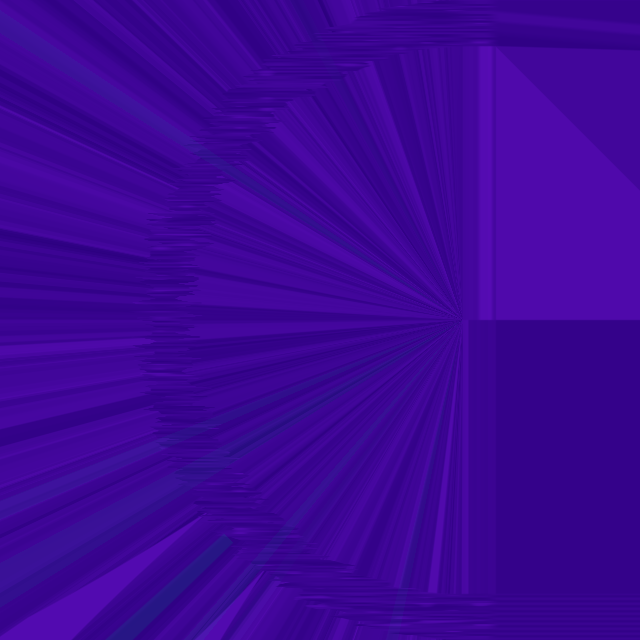
Give the GLSL for this background, as a Shadertoy shader.

```glsl
float hash(float n) { return fract(sin(n * 127.1) * 43758.5453); }

float hash2(vec2 p) { return fract(sin(dot(p, vec2(127.1, 311.7))) * 43758.5453); }

float noise(vec2 p) {
    vec2 i = floor(p), f = fract(p);
    f = f * f * (3.0 - 2.0 * f);
    return mix(mix(hash2(i), hash2(i + vec2(1, 0)), f.x),
               mix(hash2(i + vec2(0, 1)), hash2(i + 1.0), f.x), f.y);
}

// Flat random cells whose borders blend over a given width
float cells(float x, float blend) {
    float i = floor(x);
    float w = clamp(blend, 0.08, 1.0);
    return mix(hash(i), hash(i + 1.0), smoothstep(1.0 - w, 1.0, x - i));
}

// Soft-edged bar around a centre
float bar(float x, float centre, float halfWidth, float soft) {
    return 1.0 - smoothstep(halfWidth - soft, halfWidth + soft, abs(x - centre));
}

// Fan of rays with uneven widths, stacked from three scales
float rays(float a, float px, float seed) {
    float warped = a + 0.02 * sin(a * 23.0 + seed) + 0.008 * sin(a * 71.0);
    float t = 0.0;
    float freq = 19.0, amp = 0.34;
    for (int i = 0; i < 3; i++) {
        t += amp * (cells(warped * freq + seed, px * freq * 1.5) - 0.5);
        freq *= 2.3;
        amp *= 0.85;
        seed += 37.0;
    }
    return 0.38 + t;
}

float innerFan(float a, float px) {
    float t = rays(a, px, 11.0) + 0.04 * sin(a * 2.0);
    t = mix(t, 0.75, 0.8 * bar(a, 0.805, 0.025, px));
    t = mix(t, 0.08, 0.8 * bar(a, 0.69, 0.009, px));
    t = mix(t, 0.62, 0.8 * bar(a, 0.09, 0.03, px));
    t = mix(t, 0.18, 0.8 * bar(a, 0.02, 0.02, px));
    t = mix(t, 0.62, 0.8 * bar(a, -0.045, 0.03, px));
    t = mix(t, 0.10, 0.7 * bar(a, -0.13, 0.012, px));
    t = mix(t, 0.70, 0.7 * bar(a, -1.07, 0.015, px));
    t = mix(t, 0.75, 0.8 * bar(a, -1.33, 0.013, px));
    return mix(t, 0.88, 0.9 * bar(a, -1.46, 0.016, px));
}

float outerFan(float a, float r, float px) {
    float t = rays(a, px, 203.0);
    float spread = clamp((r - 0.49) * 3.0, 0.0, 1.0);
    t = mix(t, 0.65, 0.6 * bar(a, 0.53, 0.025, px));
    t = mix(t, 0.60, 0.6 * bar(a, 0.06, 0.011, px));
    t = mix(t, 0.85, 0.8 * bar(a, -0.066, 0.010, px));
    t = mix(t, 0.08, 0.8 * bar(a, -0.25, 0.018, px));
    t = mix(t, 0.90, bar(a, -0.645, 0.045 * spread, px));
    return mix(t, 0.88, bar(a, -0.90, 0.055 * spread, px));
}

// Upright stripes next to the hub, then flat panels
float panels(vec2 uv, float x, float px) {
    float upper = smoothstep(-px, px, uv.y - 0.5);
    float fine = 0.12 * (cells(x * 170.0, 0.5) - 0.5);
    float high = 0.58 + fine + 0.40 * bar(x, 0.036, 0.010, 0.004);
    float low = 0.36 + fine + 0.35 * bar(x, 0.004, 0.005, px);
    float strip = mix(low, high, upper);
    float lit = mix(0.82, 0.52, smoothstep(-px, px, uv.x + uv.y - 1.702));
    float flatPanel = mix(0.20, lit, upper);
    return mix(strip, flatPanel, smoothstep(-px, px, x - 0.052));
}

// Band of short horizontal strands, calm on the right
float strands(vec2 uv, float x) {
    float n = noise(vec2(uv.x * 16.0, uv.y * 384.0));
    float spark = noise(vec2(uv.x * 24.0 + 9.0, uv.y * 300.0 + 50.0));
    float t = 0.05 + 0.48 * n + 0.40 * smoothstep(0.7, 1.0, spark);
    float depth = 1.0 - uv.y - 0.09 * (x - 0.052);
    float top = 0.24 + 0.26 * bar(depth, 0.026, 0.008, 0.004)
              - 0.14 * smoothstep(0.045, 0.060, depth);
    float bottom = 0.25 + 0.10 * sin(uv.y * 804.0);
    return mix(t, uv.y > 0.5 ? top : bottom, smoothstep(0.035, 0.06, x));
}

void mainImage(out vec4 fragColor, in vec2 fragCoord) {
    vec2 uv = fragCoord / iResolution.xy;
    float px = 1.0 / min(iResolution.x, iResolution.y);
    vec2 p = uv - vec2(0.723, 0.5);
    float a = atan(p.y, max(-p.x, 0.0001));
    float r = length(vec2(min(p.x, 0.0), p.y));
    float rayPx = px / max(r, 0.004);

    // Fans and panels
    float inside = mix(innerFan(a, rayPx), panels(uv, p.x, px), smoothstep(-px, px, p.x));
    float outside = outerFan(a, r, rayPx);

    // Ring edges frayed sideways row by row
    float fray = 0.045 * (noise(vec2(3.0, uv.y * 300.0)) - 0.5);
    float frayOut = 0.045 * (noise(vec2(8.0, uv.y * 300.0)) - 0.5);
    float rIn = length(vec2(min(p.x + fray, 0.0), p.y));
    float rOut = length(vec2(min(p.x + frayOut, 0.0), p.y));
    float slant = p.y > 0.0 ? 0.03 * max(p.x - 0.052, 0.0) : 0.0;
    float t = mix(inside, strands(uv, p.x), smoothstep(-px, px, rIn - 0.428 + slant));
    t = mix(t, outside, smoothstep(-px, px, rOut - 0.5));

    // Violet ramp with a few bluish rays
    vec3 color = mix(vec3(0.17, 0.0, 0.50), vec3(0.34, 0.045, 0.71), clamp(t, 0.0, 1.15));
    float blue = smoothstep(0.84, 0.9, cells(a * 27.0 + 5.0, rayPx * 27.0));
    blue = max(blue, 1.8 * bar(a, -0.75, 0.02, rayPx) * step(0.5, r));
    color += blue * vec3(-0.02, 0.045, 0.0) * step(p.x, 0.0);
    fragColor = vec4(color, 1.0);
}
```
